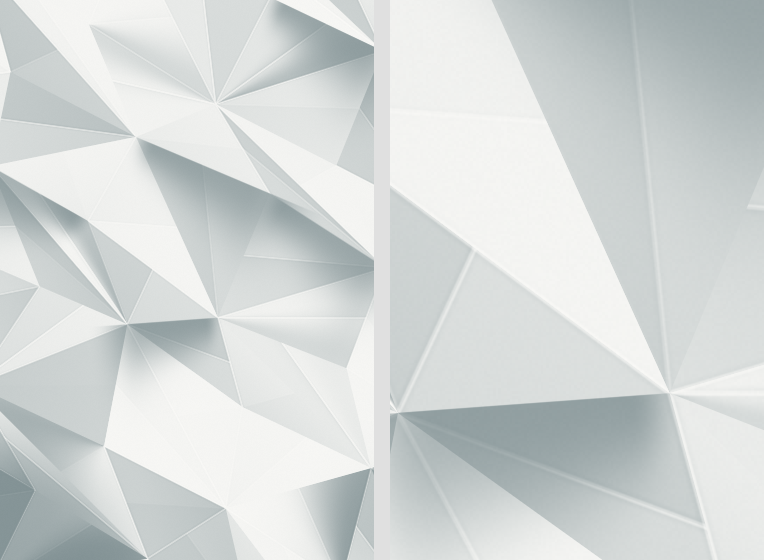
Left: the whole. Right: its middle third, enlarged.
Reproduce this background procedurally as a Shadertoy shader.

```glsl
// Folded white paper relief: a zigzag, jittered mesh of triangular facets
// meeting in star-shaped hubs, each with its own tone and a wedge of shade.
// Broad shadows fall downward from a few mesh ridges and fill the low corners.

const mat2 LATTICE = mat2(0.31, -0.17, 0.0, 0.28);
const vec2 ORIGIN = vec2(0.273, 0.855);

float hash(vec2 q) {
    vec3 v = fract((q.xyx + 41.0) * vec3(0.1031, 0.1030, 0.0973));
    v += dot(v, v.yzx + 33.33);
    return fract((v.x + v.y) * v.z);
}

float cross2(vec2 a, vec2 b) { return a.x * b.y - a.y * b.x; }

// Mesh vertex for an integer lattice id; odd rows lean to the right
vec2 corner(vec2 id) {
    vec2 jitter = vec2(hash(id), hash(id + vec2(17.0, 59.0))) - 0.5;
    vec2 zigzag = vec2(0.10 * mod(id.y, 2.0), 0.0);
    return ORIGIN + LATTICE * (id + 0.28 * jitter) + zigzag;
}

// Bright fold with a faint dark rim, at distance d
float crease(float d, float strength) {
    float fold = smoothstep(0.0034, 0.0008, d);
    float rim = smoothstep(0.008, 0.003, d) * (1.0 - fold);
    return strength * (0.13 * fold - 0.04 * rim);
}

float edgeStrength(vec2 ia, vec2 ib) {
    return smoothstep(0.3, 0.9, hash(3.0 * (ia + ib) + abs(ia - ib)));
}

// Light on one triangle; cover is its smoothed coverage of p
float facet(vec2 p, vec2 ia, vec2 ib, vec2 ic, float px, out float cover) {
    vec2 a = corner(ia), b = corner(ib), c = corner(ic);
    vec3 side = vec3(cross2(c - b, p - b), cross2(a - c, p - c), cross2(b - a, p - a));
    vec3 bary = side / cross2(b - a, c - a);
    vec3 dist = side / vec3(length(c - b), length(a - c), length(b - a));
    cover = clamp(min(dist.x, min(dist.y, dist.z)) / px + 0.5, 0.0, 1.0);
    if (cover <= 0.0) return 0.0;

    // Flat tone, paler toward two lit areas
    vec2 key = ia + 5.0 * ib + 11.0 * ic;
    vec2 centre = (a + b + c) / 3.0;
    float toLit = min(distance(centre, vec2(0.85, 0.56)), distance(centre, vec2(0.45, 1.20)));
    float shade = 0.40 * smoothstep(0.15, 1.0, hash(key));
    shade *= mix(0.45, 1.1, smoothstep(0.10, 0.36, toLit));
    shade += 0.10 * bary.x * hash(key + 3.0);

    // Wedge of shade opening from the first vertex
    float angle = bary.z / max(bary.y + bary.z, 0.001);
    float wedge = 1.0 - smoothstep(0.08, 0.75, angle);
    shade += 0.40 * wedge * smoothstep(0.6, 0.9, hash(key + 23.0));

    // Secondary fold through the middle
    float middle = cross2(normalize(0.5 * (b + c) - a), p - a);
    float split = hash(key + 31.0) - 0.5;
    shade += 0.26 * split * (smoothstep(-px, px, middle) - 0.5);

    // Corner pools of shadow follow the facets
    vec2 q = mix(p, centre, 0.5);
    shade += 0.72 * smoothstep(0.40, 0.10, length(q - vec2(0.03, 0.05)));
    shade += 0.45 * smoothstep(0.30, 0.06, length(q - vec2(1.02, 0.08)));

    float light = 1.0 - shade;
    light += crease(abs(middle), smoothstep(0.05, 0.45, abs(split)));
    light += crease(dist.x, edgeStrength(ib, ic));
    light += crease(dist.y, edgeStrength(ic, ia));
    light += crease(dist.z, edgeStrength(ia, ib));
    return light;
}

// Shadow below the ridge a-b, sharp at the ridge and widening from a
float ridgeShadow(vec2 p, vec2 a, vec2 b, float px) {
    vec2 along = b - a;
    vec2 down = normalize(vec2(along.y, -along.x));
    down *= -sign(down.y);
    float t = dot(p - a, along) / dot(along, along);
    float d = dot(p - a, down);
    float fall = d / mix(0.05, 0.17, clamp(t, 0.0, 1.0));
    return smoothstep(-px, px, d) * exp(-fall * fall)
         * smoothstep(-0.05, 0.15, t) * smoothstep(1.45, 0.85, t);
}

void mainImage(out vec4 fragColor, in vec2 fragCoord) {
    vec2 p = fragCoord / iResolution.x;
    float px = 1.0 / iResolution.x;
    vec2 cell = floor(inverse(LATTICE) * (p - ORIGIN));

    // Two triangles in each nearby cell, the diagonal alternating
    float light = 0.0, total = 0.0;
    for (int n = 0; n < 18; n++) {
        vec2 id = cell + vec2(n % 3, (n / 3) % 3) - 1.0;
        bool upper = n >= 9;
        bool falling = mod(id.x + id.y, 2.0) < 0.5;
        vec2 ia = id + vec2(upper && falling ? 1.0 : 0.0, 0.0);
        vec2 ib = id + vec2(1.0, upper ? 1.0 : 0.0);
        vec2 ic = id + vec2(upper || falling ? 0.0 : 1.0, 1.0);
        float cover, lit;
        if (hash(id + (upper ? 71.0 : 0.0)) > 0.5) lit = facet(p, ib, ic, ia, px, cover);
        else lit = facet(p, ia, ib, ic, px, cover);
        light += lit * cover;
        total += cover;
    }
    light /= max(total, 0.001);

    // Ridges that cast, as pairs of vertex ids
    vec4 ridges[5] = vec4[5](vec4(1, 0, 0, -1), vec4(0, 1, 1, 1), vec4(1, 1, 2, 1),
                             vec4(0, 0, -1, 0), vec4(1, 3, 2, 3));
    for (int i = 0; i < 5; i++)
        light *= 1.0 - 0.64 * ridgeShadow(p, corner(ridges[i].xy), corner(ridges[i].zw), px);

    // Contrast curve, paper grain and cool grey tint
    light = mix(smoothstep(0.03, 0.93, light), light, 0.25);
    light += 0.02 * (hash(floor(p * 400.0)) - 0.5);
    vec3 colour = mix(vec3(0.52, 0.58, 0.59), vec3(0.962, 0.962, 0.953), clamp(light, -0.1, 1.04));
    fragColor = vec4(colour, 1.0);
}
```
